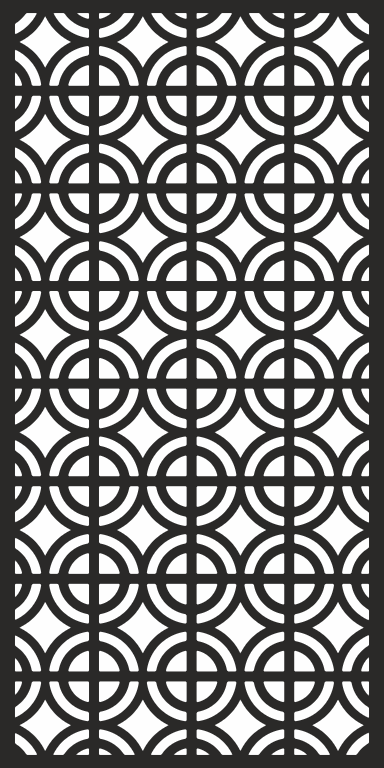
Write a Shadertoy shader that draws this pattern.

```glsl
const float PITCH = 0.2542;                     // cell size over canvas width
const vec2 GRID_SHIFT = vec2(-0.001, 0.001);
const vec2 OPENING = vec2(0.461, 0.966);        // half size inside the frame
const vec3 METAL = vec3(0.163, 0.161, 0.158);
const vec3 BACKDROP = vec3(0.995);

// Intersection of two distances with a rounded corner
float roundMax(float a, float b, float radius) {
    vec2 outside = max(vec2(a, b) + radius, 0.0);
    return min(max(a, b), -radius) + length(outside);
}

// Ring slot, cut into quarters by the cross bars
float ringSlot(vec2 p, float radius, float halfWidth, float halfBar, float corner) {
    float ring = abs(length(p) - radius) - halfWidth;
    return roundMax(ring, halfBar - min(p.x, p.y), corner);
}

// Quarter disc between the cross bars
float quarterDisc(vec2 p, float radius, float halfBar, float corner) {
    float wedge = roundMax(halfBar - p.x, halfBar - p.y, corner);
    return roundMax(length(p) - radius, wedge, corner);
}

// Concave star left between neighbouring circles
float starGap(vec2 p, float radius, float corner) {
    float own = radius - length(p);
    float side = radius - length(p - vec2(1.0, 0.0));
    float above = radius - length(p - vec2(0.0, 1.0));
    return roundMax(own, max(side, above), corner);
}

// Distance to the nearest hole in one unit cell
float cellHoles(vec2 cell) {
    vec2 p = abs(cell);
    float slot = ringSlot(p, 0.415, 0.048, 0.051, 0.018);
    float disc = quarterDisc(p, 0.27, 0.051, 0.015);
    float star = starGap(p, 0.552, 0.012);
    return min(slot, min(disc, star));
}

void mainImage(out vec4 fragColor, in vec2 fragCoord) {
    vec2 uv = (fragCoord - 0.5 * iResolution.xy) / iResolution.x;

    // Repeated lattice
    vec2 cell = fract((uv - GRID_SHIFT) / PITCH + 0.5) - 0.5;
    float holes = cellHoles(cell) * PITCH;

    // Solid border
    vec2 edge = abs(uv) - OPENING;
    holes = roundMax(holes, max(edge.x, edge.y), 0.003);

    // One-pixel smooth edge
    float open = clamp(0.5 - holes * iResolution.x, 0.0, 1.0);
    fragColor = vec4(mix(METAL, BACKDROP, open), 1.0);
}
```
